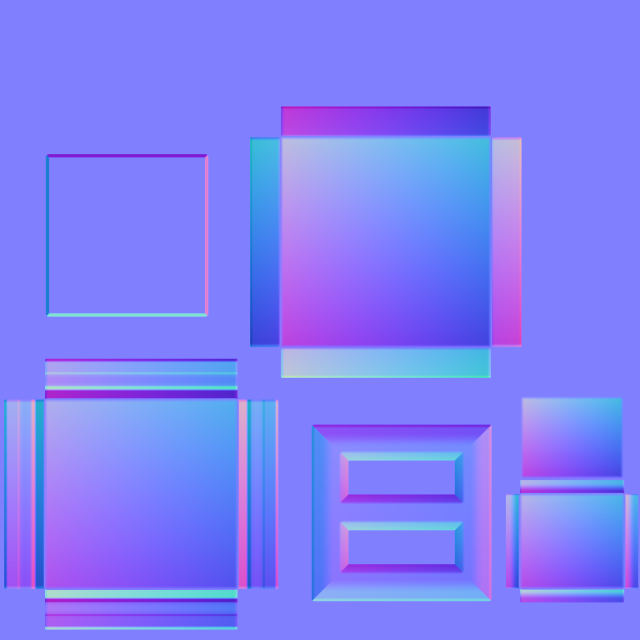
Write a Shadertoy shader that draws this texture map.

```glsl
// Tangent-space normal map of unfolded bevelled boxes, a thin frame and a two-slot vent.

const int PLAIN = 0;
const int RIBBED = 1;
const int COVED = 2;

// Signed distance to a slightly rounded rectangle
float boxDistance(vec2 p, vec2 center, vec2 halfSize, float radius) {
    vec2 e = abs(p - center) - halfSize + radius;
    return length(max(e, 0.0)) + min(max(e.x, e.y), 0.0) - radius;
}

float coverage(float d) {
    return clamp(0.5 - d * iResolution.y, 0.0, 1.0);
}

float band(float t, float lo, float hi, float soft) {
    return smoothstep(lo - soft, lo + soft, t) - smoothstep(hi - soft, hi + soft, t);
}

// Axis direction from the rectangle towards its nearest side
vec2 outwardAxis(vec2 p, vec2 center, vec2 halfSize) {
    vec2 q = p - center;
    vec2 e = abs(q) - halfSize;
    float mitre = smoothstep(-0.002, 0.002, e.x - e.y);
    return sign(q) * vec2(mitre, 1.0 - mitre);
}

void layTilt(inout vec2 tilt, vec2 layer, float d) {
    tilt = mix(tilt, layer, coverage(d));
}

// Softly domed face with a flat seam
void drawPanel(inout vec2 tilt, vec2 p, vec2 center, vec2 halfSize, float bend) {
    float d = boxDistance(p, center, halfSize, 0.006);
    vec2 q = (p - center) / halfSize;
    vec2 layer = -bend * q * smoothstep(0.0, 0.007, -d);
    layTilt(tilt, layer, d);
}

// Outward slope across a flap; t runs from the fold to the free edge
float flapSlope(float t, int kind) {
    float rim = smoothstep(0.9, 0.97, t);
    if (kind == RIBBED) {
        float slope = mix(0.72, -0.27, smoothstep(0.2, 0.26, t));
        slope -= 0.5 * band(t, 0.25, 0.33, 0.025);
        slope -= 0.28 * band(t, 0.62, 0.67, 0.02);
        slope += 0.2 * band(t, 0.36, 0.58, 0.08);
        return mix(slope, 0.7, rim);
    }
    if (kind == COVED) return mix(0.62, -0.4, smoothstep(0.15, 0.8, t));
    float slope = mix(0.42, 0.56, t) * smoothstep(0.0, 0.12, t);
    return mix(slope, 0.8, rim);
}

void drawFlap(inout vec2 tilt, vec2 p, vec2 center, vec2 halfSize, vec2 dir, float bend, int kind) {
    float d = boxDistance(p, center, halfSize, 0.002);
    vec2 q = (p - center) / halfSize;
    float t = clamp(0.5 + 0.5 * dot(q, dir), 0.0, 1.0);
    vec2 along = q * (1.0 - abs(dir));
    along *= smoothstep(1.0, 0.96, length(along));
    layTilt(tilt, dir * flapSlope(t, kind) - bend * along, d);
}

// Unfolded box: four flaps around one face
void drawCross(inout vec2 tilt, vec2 p, vec2 center, vec2 halfSize, float flap, float bend, int kind) {
    vec2 dir = vec2(1.0, 0.0);
    for (int i = 0; i < 4; i++) {
        vec2 flapCenter = center + dir * (halfSize + 0.5 * flap);
        vec2 flapHalf = mix(halfSize, vec2(0.5 * flap), abs(dir));
        drawFlap(tilt, p, flapCenter, flapHalf, dir, bend, kind);
        dir = vec2(-dir.y, dir.x);
    }
    drawPanel(tilt, p, center, halfSize + 0.002, bend);
}

// Thin raised outline
void drawFrame(inout vec2 tilt, vec2 p, vec2 center, vec2 halfSize, float width) {
    float d = boxDistance(p, center, halfSize, 0.005);
    vec2 layer = 0.78 * outwardAxis(p, center, halfSize);
    layTilt(tilt, layer, max(d, -d - width));
}

// Recessed slot with mitred walls and a flat floor
void drawSlot(inout vec2 tilt, vec2 p, vec2 center, vec2 halfSize, float wall) {
    float d = boxDistance(p, center, halfSize, 0.008);
    vec2 axis = outwardAxis(p, center, halfSize);
    vec2 q = (p - center) / halfSize;
    float depth = clamp(-d / wall, 0.0, 1.0);
    vec2 layer = -axis * mix(0.4, 0.68, depth) - 0.25 * q * (1.0 - abs(axis));
    tilt = mix(tilt, layer, smoothstep(0.0, 0.006, -d));
    layTilt(tilt, vec2(0.0), boxDistance(p, center, halfSize - wall, 0.001));
}

void drawVent(inout vec2 tilt, vec2 p, vec2 center, vec2 halfSize) {
    float d = boxDistance(p, center, halfSize, 0.004);
    vec2 q = (p - center) / halfSize;
    float slope = 0.48 * smoothstep(0.036, 0.012, -d) + 0.3 * smoothstep(0.006, 0.002, -d);
    layTilt(tilt, slope * outwardAxis(p, center, halfSize) - 0.12 * q, d);
    for (int i = 0; i < 2; i++) {
        vec2 slotCenter = center + vec2(0.0, 0.109 * float(i) - 0.0553);
        drawSlot(tilt, p, slotCenter, vec2(0.0996, 0.043), 0.0165);
    }
}

void mainImage(out vec4 fragColor, in vec2 fragCoord) {
    // Layout runs downwards from the top edge
    vec2 p = fragCoord / iResolution.xy;
    p.y = 1.0 - p.y;

    vec2 tilt = vec2(0.0);
    drawFrame(tilt, p, vec2(0.1986, 0.3678), vec2(0.127), 0.0052);
    drawCross(tilt, p, vec2(0.6029, 0.3783), vec2(0.164), 0.048, 0.5, PLAIN);
    drawCross(tilt, p, vec2(0.2207, 0.7721), vec2(0.1504, 0.1478), 0.0638, 0.38, RIBBED);
    drawVent(tilt, p, vec2(0.6276, 0.8014), vec2(0.1406, 0.138));
    drawCross(tilt, p, vec2(0.8939, 0.8457), vec2(0.0814, 0.0736), 0.022, 0.45, COVED);
    drawPanel(tilt, p, vec2(0.8939, 0.6836), vec2(0.0814, 0.0651), 0.5);

    // Pack the unit normal into colour
    vec3 normal = vec3(tilt, sqrt(max(1.0 - dot(tilt, tilt), 0.04)));
    fragColor = vec4(0.5 + 0.5 * normal, 1.0);
}
```
